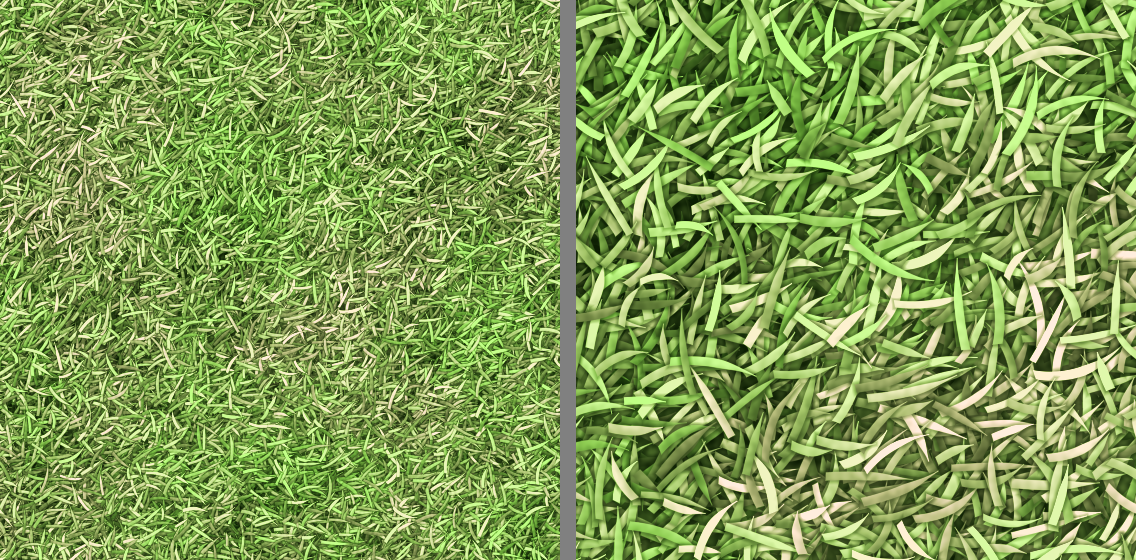
Left: the whole. Right: its middle third, enlarged.
This texture is drawn by a Shadertoy shader. Its source:

```glsl
// Draws a sunlit lawn seen from above: layered, crossing grass blades with dry patches.

#define LAYERS 20            // blade layers, deepest first
#define CELL 0.034           // grid spacing of blades, in canvas heights
#define BLADE_LENGTH 0.028   // longest half length
#define BLADE_WIDTH 0.0030   // widest half width
#define SHADOW_REACH 0.0032  // soft shadow around each blade
#define SHADOW_DEPTH 0.42
#define LEAN 0.65            // prevailing blade angle in radians
#define SPREAD 1.9           // scatter around the prevailing angle
#define TONE_SCATTER 0.80    // brightness difference between blades
#define DRYNESS 0.50         // mean share of straw colour
#define GRAIN 0.15           // fine speckle

vec4 hash4(vec2 p) {
    vec4 q = fract(p.xyxy * vec4(0.1031, 0.1030, 0.0973, 0.1099));
    q += dot(q, q.wzxy + 33.33);
    return fract((q.xxyz + q.yzzw) * q.zywx);
}

// Gradient noise, roughly -0.7 to 0.7
float cornerSlope(vec2 corner, vec2 offset) {
    float angle = 6.2832 * hash4(corner + 71.0).x;
    return dot(vec2(cos(angle), sin(angle)), offset);
}

float gradientNoise(vec2 p) {
    vec2 i = floor(p), f = fract(p);
    vec2 u = f * f * f * (f * (f * 6.0 - 15.0) + 10.0);
    vec2 e = vec2(1.0, 0.0);
    float low = mix(cornerSlope(i, f), cornerSlope(i + e, f - e), u.x);
    float high = mix(cornerSlope(i + e.yx, f - e.yx), cornerSlope(i + 1.0, f - 1.0), u.x);
    return mix(low, high, u.y);
}

// Colour ramp from shade to glare, tinted from lush green to straw
vec3 grassColour(float tone, float dry) {
    const vec3 shade = vec3(0.11, 0.19, 0.05);
    const vec3 deep  = vec3(0.27, 0.38, 0.15);
    const vec3 leaf  = vec3(0.42, 0.56, 0.25);
    const vec3 light = vec3(0.64, 0.78, 0.42);
    const vec3 pale  = vec3(0.80, 0.90, 0.61);
    float t = clamp(tone, -0.1, 1.15) * 4.0;
    vec3 colour = mix(shade, deep, min(t, 1.0));
    colour = mix(colour, leaf, clamp(t - 1.0, 0.0, 1.0));
    colour = mix(colour, light, clamp(t - 2.0, 0.0, 1.0));
    colour = mix(colour, pale, max(t - 3.0, 0.0));
    vec3 tint = mix(vec3(0.84, 1.03, 0.72), vec3(1.16, 0.96, 1.20), dry);
    return colour * tint;
}

// Lays one blade over the surface, which holds tone and dryness
vec2 addBlade(vec2 surface, vec2 q, vec4 look, vec4 form, float height,
              float lean, float patchDry, float aa) {
    float angle = lean + (form.x + form.y - 1.0) * SPREAD;
    float c = cos(angle), s = sin(angle);
    q = vec2(c * q.x + s * q.y, c * q.y - s * q.x);

    float halfLength = BLADE_LENGTH * mix(0.40, 1.0, form.z);
    float along = q.x / halfLength;
    q.y += (form.w - 0.5) * 0.5 * halfLength * along * along;
    float taper = 1.0 - 0.9 * smoothstep(0.0, 1.0, along);
    float width = BLADE_WIDTH * mix(0.65, 1.0, look.w) * taper;
    float gap = max(abs(q.y) - width, abs(q.x) - halfLength);

    float shadow = 1.0 - smoothstep(0.0, SHADOW_REACH, gap);
    surface.x *= 1.0 - SHADOW_DEPTH * shadow;

    float tone = mix(0.30, 1.0, height) + (look.z - 0.5) * TONE_SCATTER;
    tone += 0.10 * along + 0.09 * clamp(q.y / width, -1.0, 1.0);
    float dry = clamp(patchDry + (fract(look.z * 7.0 + look.w) - 0.5) * 0.8, 0.0, 1.0);
    float cover = 1.0 - smoothstep(-aa, aa, gap);
    return mix(surface, vec2(tone, dry), cover);
}

void mainImage(out vec4 fragColor, in vec2 fragCoord) {
    vec2 p = fragCoord / iResolution.y;
    float aa = 0.75 / iResolution.y;

    // Broad variation of direction, dryness and light
    float lean = LEAN + 0.9 * gradientNoise(p * 2.6 + 3.0);
    float patchDry = DRYNESS + 0.55 * gradientNoise(p * 3.7 + 11.0)
                   + 0.35 * gradientNoise(p * 9.0 + 23.0);
    float patchLight = 0.14 * gradientNoise(p * 3.0 + 37.0)
                     + 0.12 * gradientNoise(p * 13.0 + 41.0);

    // Dark soil below, then blades from the ground up
    vec2 surface = vec2(0.10 + 0.25 * gradientNoise(p * 70.0), patchDry);
    for (int layer = 0; layer < LAYERS; layer++) {
        float height = float(layer) / float(LAYERS - 1);
        vec2 seed = vec2(17.0, 29.0) * float(layer + 1);
        vec2 grid = p / CELL + hash4(seed).xy;
        vec2 home = floor(grid);
        for (int j = -1; j <= 1; j++)
        for (int i = -1; i <= 1; i++) {
            vec2 id = home + vec2(i, j);
            vec4 look = hash4(id + seed);
            vec4 form = hash4(id + seed.yx + 113.0);
            vec2 offset = (grid - id - look.xy) * CELL;
            surface = addBlade(surface, offset, look, form, height, lean, patchDry, aa);
        }
    }

    // Fine crisp speckle
    float grain = gradientNoise(p * 190.0) + 0.6 * gradientNoise(p * 95.0 + 7.0);
    float tone = surface.x + patchLight + GRAIN * grain;
    fragColor = vec4(clamp(grassColour(tone, surface.y), 0.0, 1.0), 1.0);
}
```
